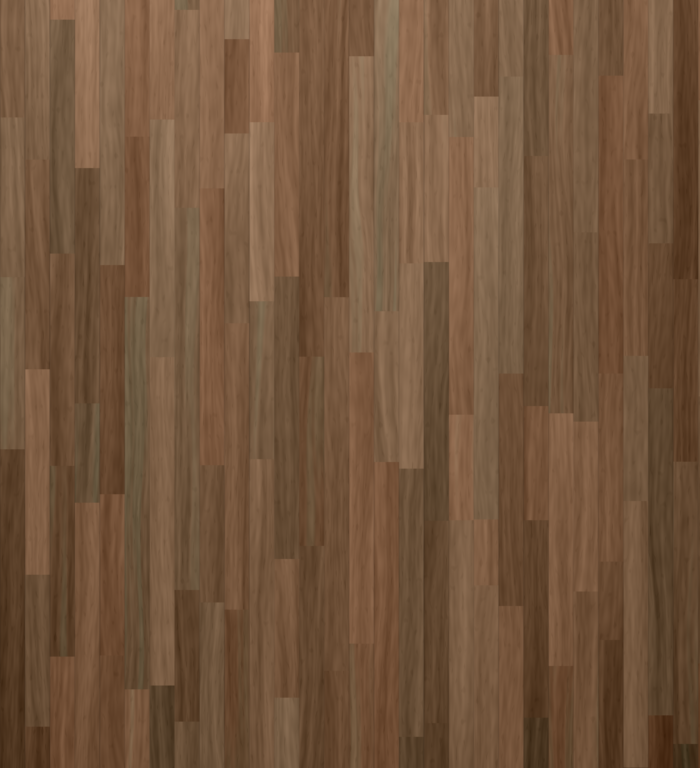
A WebGL 1 fragment shader for this texture:

```glsl
precision highp float;
// Butcher-block wood: narrow upright staves with staggered ends and fine grain.

uniform vec2 u_resolution;

const vec3 DARK_WOOD = vec3(0.315, 0.212, 0.125);
const vec3 LIGHT_WOOD = vec3(0.592, 0.460, 0.352);
const vec3 RED_TINT = vec3(0.018, -0.006, -0.010);
const vec3 OLIVE_STREAK = vec3(-0.050, -0.012, -0.010);
const float STRIPS = 30.8;        // strips per canvas height
const float STAVE_LENGTH = 0.29;  // mean stave length, in canvas heights
const float END_JITTER = 0.85;
const float EDGE = 0.0012;        // softness of the joints
const float MEAN_TONE = 0.48;
const float STAVE_CONTRAST = 0.56;
const float BAND_CONTRAST = 0.30;
const float RIBBON_CONTRAST = 0.24;
const float FIBRE_CONTRAST = 0.17;
const float PORE_DEPTH = 0.10;
const float SEAM_DEPTH = 0.10;
const float GRAIN_LEAN = 2.4;

float hash(vec2 p) {
  vec3 q = fract(vec3(p.xyx) * 0.1031);
  q += dot(q, q.yzx + 33.33);
  return fract((q.x + q.y) * q.z);
}

float cornerSlope(vec2 cell, vec2 offset) {
  float angle = 6.2832 * hash(cell);
  return dot(vec2(cos(angle), sin(angle)), offset);
}

float gradientNoise(vec2 p) {
  vec2 i = floor(p);
  vec2 f = p - i;
  vec2 u = f * f * f * (f * (f * 6.0 - 15.0) + 10.0);
  vec2 e = vec2(1.0, 0.0);
  return mix(
    mix(cornerSlope(i, f), cornerSlope(i + e.xy, f - e.xy), u.x),
    mix(cornerSlope(i + e.yx, f - e.yx), cornerSlope(i + e.xx, f - e.xx), u.x),
    u.y);
}

// Colour of one stave; x is in strips, y in canvas heights.
vec3 staveColor(vec2 p, vec2 id, float light) {
  float shade = hash(id + 17.0) - 0.5;
  float hue = hash(id + 41.0) - 0.5;
  float figure = hash(id + 73.0);
  vec2 seed = 60.0 * vec2(hash(id + 5.0), hash(id + 9.0));

  // Grain leans and wanders a little differently in every stave.
  float lean = GRAIN_LEAN * (hash(id + 29.0) - 0.5);
  float wander = 0.35 * gradientNoise(vec2(p.x * 0.6, p.y * 5.0) + seed);
  vec2 g = vec2(p.x + lean * p.y + wander, p.y);

  float band = gradientNoise(vec2(g.x * 1.7, g.y * 2.2) + seed);
  float ribbon = gradientNoise(vec2(g.x * 4.5, g.y * 3.5) + seed.yx);
  float fibre = gradientNoise(vec2(g.x * 8.5, g.y * 34.0) + seed);
  float pore = smoothstep(0.25, 0.6,
    gradientNoise(vec2(g.x * 7.0, g.y * 75.0) + seed.yx));

  float tone = MEAN_TONE + light + STAVE_CONTRAST * shade
    + BAND_CONTRAST * band
    + RIBBON_CONTRAST * (0.5 + figure) * ribbon
    + FIBRE_CONTRAST * fibre - PORE_DEPTH * pore;

  // A few staves carry grey-green mineral streaks.
  float streak = smoothstep(0.80, 0.95, figure)
    * smoothstep(0.0, 0.35, band + 0.4 * ribbon);
  return mix(DARK_WOOD, LIGHT_WOOD, tone)
    + 2.0 * hue * RED_TINT + streak * OLIVE_STREAK;
}

// Colour of one full-height strip, with soft butt joints between staves.
vec3 stripColor(vec2 p, float column, float light) {
  float pitch = STAVE_LENGTH * mix(0.8, 1.25, hash(vec2(column, 3.0)));
  float along = p.y / pitch + 20.0 * hash(vec2(column, 7.0));
  float row = floor(along);
  float joint = row + END_JITTER * hash(vec2(column, row + 11.0));
  float gap = (along - joint) * pitch;
  vec3 below = staveColor(p, vec2(column, row - 1.0), light);
  vec3 above = staveColor(p, vec2(column, row), light);
  return mix(below, above, smoothstep(-EDGE, EDGE, gap));
}

// Soft light from the upper middle, falling off downward and to the right.
float lighting(vec2 uv) {
  float fall = 0.52 * (uv.y - 0.5);
  float right = 0.30 * smoothstep(0.72, 1.05, uv.x);
  float left = 0.12 * smoothstep(0.25, -0.05, uv.x);
  return fall - right - left + 0.06;
}

void main() {
  vec2 uv = gl_FragCoord.xy / u_resolution;
  vec2 p = gl_FragCoord.xy / u_resolution.y;
  p.x *= STRIPS;
  float light = lighting(uv);

  // Blend the two strips that meet at the nearest long seam.
  float seam = floor(p.x + 0.5);
  float across = (p.x - seam) / STRIPS;
  vec3 color = mix(stripColor(p, seam - 1.0, light),
                   stripColor(p, seam, light),
                   smoothstep(-EDGE, EDGE, across));

  float seamShadow = 1.0 - smoothstep(0.0, 1.6 * EDGE, abs(across));
  color *= 1.0 - SEAM_DEPTH * hash(vec2(seam, 2.0)) * seamShadow;
  gl_FragColor = vec4(color, 1.0);
}
```
